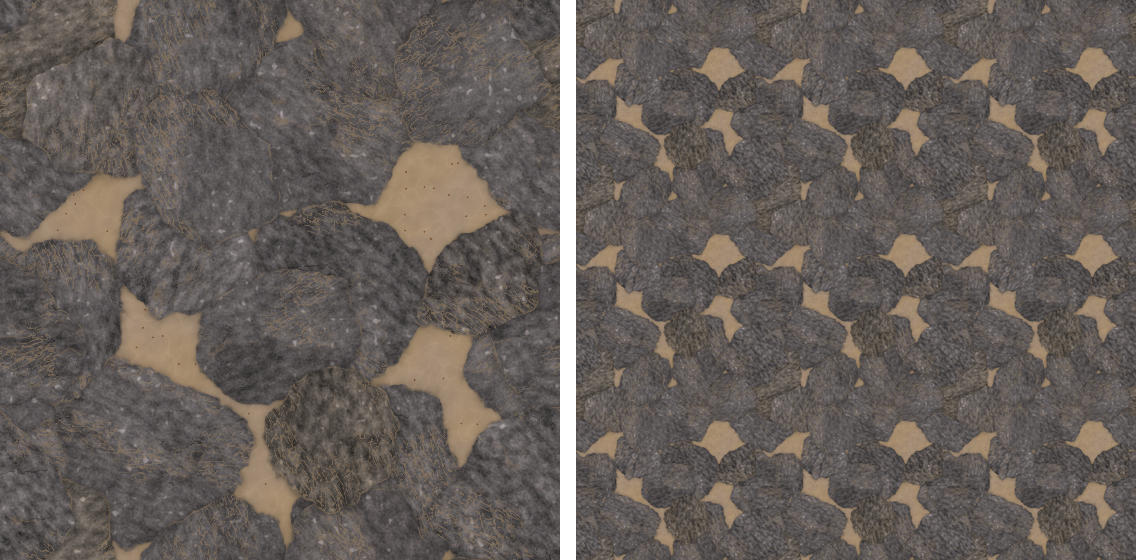
Left, the tile; right, the same tile 3 across and 3 down.
Give the GLSL for this texture, as a Shadertoy shader.

```glsl
#define ROCK_GRID vec2(4.0, 5.0)
#define ROCK_SIZE vec2(0.115, 0.205)
#define FACES 7
#define EDGE_ROUGHNESS 0.022
#define STONE_TONE 0.343
#define GREY_TINT vec3(1.035, 0.98, 0.985)
#define BROWN_TINT vec3(1.06, 0.98, 0.91)
#define VEIN_COLOR vec3(0.56, 0.47, 0.36)
#define SAND_PALE vec3(0.64, 0.55, 0.46)
#define SAND_WARM vec3(0.65, 0.55, 0.43)
#define FREE_PERIOD 4096.0
#define TAU 6.28318

vec4 hash4(vec2 p) {
    vec4 h = fract(p.xyxy * vec4(0.1031, 0.1030, 0.0973, 0.1099));
    h += dot(h, h.wzxy + 33.33);
    return fract((h.xxyz + h.yzzw) * h.zywx);
}

mat2 rotation(float a) {
    return mat2(cos(a), sin(a), -sin(a), cos(a));
}

float corner(vec2 cell, vec2 offset, float period) {
    float a = TAU * hash4(mod(cell, period)).x;
    return dot(vec2(cos(a), sin(a)), offset);
}

// Gradient noise that wraps after a whole number of cells
float noise(vec2 p, float period) {
    vec2 i = floor(p), f = p - i;
    vec2 u = f * f * f * (f * (f * 6.0 - 15.0) + 10.0);
    vec2 e = vec2(0.0, 1.0);
    float low = mix(corner(i, f, period), corner(i + e.yx, f - e.yx, period), u.x);
    float high = mix(corner(i + e, f - e, period), corner(i + 1.0, f - 1.0, period), u.x);
    return 1.4 * mix(low, high, u.y);
}

float fbm(vec2 p, float period) {
    float sum = 0.0, amp = 0.5;
    for (int k = 0; k < 4; k++) {
        sum += amp * noise(p, period);
        p *= 2.0;
        period *= 2.0;
        amp *= 0.5;
    }
    return sum;
}

float smoothMax(float a, float b, float k) {
    float h = max(k - abs(a - b), 0.0) / k;
    return max(a, b) + 0.25 * h * h * k;
}

// Rounded polygon with uneven faces and a chipped outline
float rockDistance(vec2 q, float id) {
    vec4 shape = hash4(vec2(id, 71.0));
    float size = mix(ROCK_SIZE.x, ROCK_SIZE.y, shape.x);
    float stretch = mix(0.86, 1.16, shape.y);
    vec2 s = rotation(TAU * shape.z) * q * vec2(stretch, 1.0 / stretch);
    float d = -1.0;
    for (int k = 0; k < FACES; k++) {
        vec4 face = hash4(vec2(id, float(k) + 11.0));
        float a = TAU * (float(k) + 0.5 * face.x) / float(FACES);
        float reach = size * mix(0.74, 1.1, face.y);
        d = smoothMax(d, dot(s, vec2(cos(a), sin(a))) - reach, 0.02);
    }
    return d + EDGE_ROUGHNESS * fbm(q * 16.0 + id * 19.0, FREE_PERIOD);
}

vec3 rockColor(vec2 q, float d, float id) {
    vec4 kind = hash4(vec2(id, 37.0));
    vec4 look = hash4(vec2(id, 53.0));
    vec2 seed = vec2(id * 23.0 + 40.0, id * 31.0 + 90.0);
    vec2 g = rotation(TAU * kind.x) * q;

    // Mottling and grain, stretched along the bedding
    float broad = fbm(g * vec2(7.0, 12.0) + seed, FREE_PERIOD);
    float grain = fbm(g * vec2(42.0, 68.0) + seed, FREE_PERIOD);
    float speck = noise(g * 210.0 + seed, FREE_PERIOD);
    float facet = g.y + 0.09 * (kind.y - 0.5) + 0.1 * broad
                + 0.012 * noise(g * 38.0 + seed, FREE_PERIOD);
    float side = smoothstep(-0.005, 0.005, facet);
    float tone = STONE_TONE + 0.06 * (kind.z - 0.5) + 0.03 * (side - 0.5);
    tone += 0.11 * broad + mix(0.12, 0.27, kind.w) * grain + 0.05 * speck;

    // Dark cracks and pale mineral flecks
    float crackPath = abs(noise(g * 10.0 + seed.yx + 0.6 * grain, FREE_PERIOD));
    float crack = smoothstep(0.035, 0.0, crackPath) * smoothstep(0.0, 0.2, -broad);
    float fleck = smoothstep(0.5, 0.85, noise(q * 75.0 + seed.yx, FREE_PERIOD) + 0.5 * broad);
    tone = tone * (1.0 - 0.3 * crack) + 0.17 * fleck;
    tone *= 1.0 - 0.1 * smoothstep(-0.02, 0.0, d);
    vec3 color = tone * mix(GREY_TINT, BROWN_TINT, smoothstep(0.55, 0.9, look.x));

    // Sandy veins in patches, on the facet ridge and on the rim
    float patches = fbm(g * 6.0 + seed.yx, FREE_PERIOD) + 0.14 * (side - 0.5);
    float strokes = abs(noise(g * vec2(42.0, 105.0) + seed + 1.2 * grain, FREE_PERIOD));
    float vein = smoothstep(0.17, 0.04, strokes) * smoothstep(-0.03, 0.2, patches);
    float broken = smoothstep(-0.25, 0.3, noise(q * 28.0 + seed, FREE_PERIOD));
    float ridge = exp(-abs(facet) / 0.0025) * broken;
    float rim = smoothstep(-0.004, -0.001, d) * broken;
    float dust = max(0.62 * vein, max(0.5 * ridge, 0.55 * rim));
    return mix(color, VEIN_COLOR, dust);
}

vec3 sandColor(vec2 uv) {
    float cloud = fbm(uv * 8.0, 8.0);
    vec3 color = mix(SAND_PALE, SAND_WARM, smoothstep(-0.25, 0.25, cloud));
    float wrinkle = abs(noise(uv * 26.0 + 1.5 * cloud, 26.0));
    color += 0.018 * smoothstep(0.1, 0.0, wrinkle) + 0.05 * fbm(uv * 32.0, 32.0);

    // Sparse rusty specks
    vec2 grid = uv * 64.0;
    vec4 dot4 = hash4(mod(floor(grid), 64.0) + 200.0);
    float r = length(fract(grid) - mix(vec2(0.25), vec2(0.75), dot4.xy));
    float speck = smoothstep(0.15, 0.05, r) * step(0.92, dot4.z);
    return mix(color, vec3(0.43, 0.25, 0.12), 0.75 * speck);
}

void mainImage(out vec4 fragColor, in vec2 fragCoord) {
    vec2 uv = fragCoord / iResolution.xy;
    float soft = 1.0 / iResolution.y;
    vec3 color = sandColor(uv);

    // Pile the rocks in shuffled order, each wrapped around the tile
    int count = int(ROCK_GRID.x * ROCK_GRID.y);
    for (int k = 0; k < count; k++) {
        float id = float((k * 7) % count);
        vec2 cell = vec2(mod(id, ROCK_GRID.x), floor(id / ROCK_GRID.x));
        vec2 center = (cell + hash4(vec2(id, 5.0)).xy) / ROCK_GRID;
        vec2 q = fract(uv - center + 0.5) - 0.5;
        if (dot(q, q) > 0.14) continue;
        float d = rockDistance(q, id);
        color *= 1.0 - 0.2 * exp(-max(d, 0.0) / 0.005);
        if (d < soft) color = mix(color, rockColor(q, d, id), smoothstep(soft, -soft, d));
    }
    fragColor = vec4(color, 1.0);
}
```
